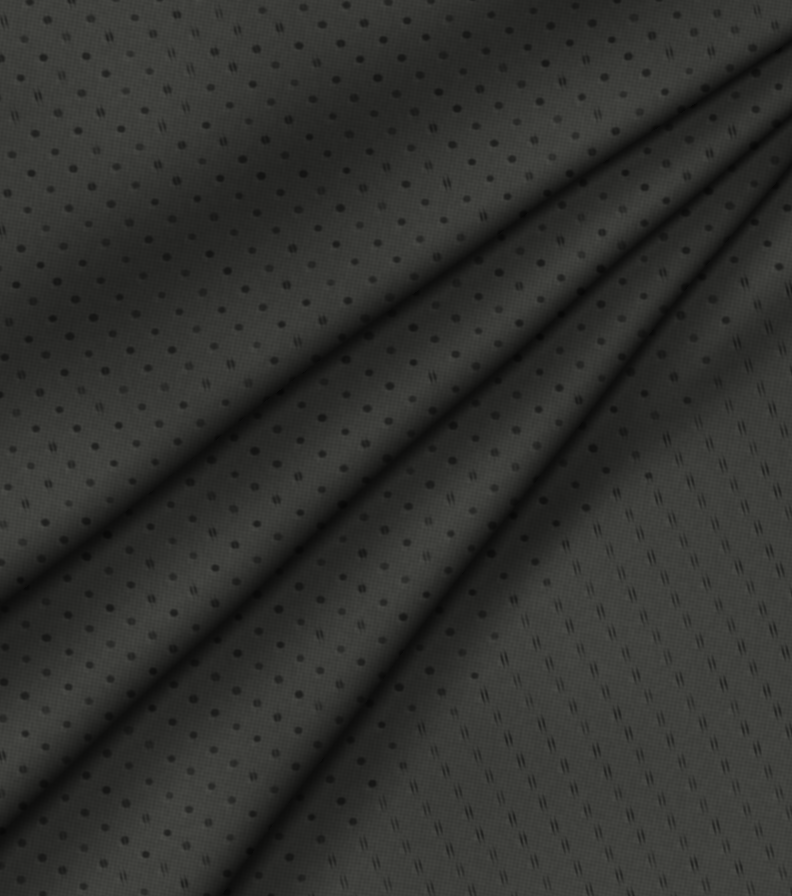
Write a WebGL 1 fragment shader that draws this texture.

```glsl
precision mediump float;
// Dark woven cloth with a slanted lattice of sunken dots, gathered into three diagonal folds.

uniform vec2 u_resolution;

const vec3 SHADOW = vec3(0.040, 0.040, 0.038);
const vec3 CLOTH = vec3(0.250, 0.253, 0.239);

float hash(vec2 p) {
  return fract(sin(dot(p, vec2(12.99, 78.23))) * 4375.85);
}

float noise(vec2 p) {
  vec2 i = floor(p);
  vec2 f = fract(p);
  f = f * f * (3.0 - 2.0 * f);
  float low = mix(hash(i), hash(i + vec2(1.0, 0.0)), f.x);
  float high = mix(hash(i + vec2(0.0, 1.0)), hash(i + vec2(1.0, 1.0)), f.x);
  return mix(low, high, f.y);
}

float cross2(vec2 a, vec2 b) {
  return a.x * b.y - a.y * b.x;
}

float bell(float d, float width) {
  return exp(-d * d / (width * width));
}

// Distance above a crease of height c.x + c.y x + c.z x^2
float creaseDistance(vec2 p, vec3 c) {
  float slope = c.y + 2.0 * c.z * p.x;
  return (p.y - c.x - p.x * (c.y + c.z * p.x)) / sqrt(1.0 + slope * slope);
}

// Rounded ridge above the crease, long cast shadow below it
float foldLight(float d, float ridge, float valley) {
  float t = clamp(d / ridge, 0.0, 1.0);
  float above = 0.08 + 0.92 * t * (2.0 - t);
  float below = 0.08 + 0.47 * smoothstep(0.0, 0.22 * valley, -d)
              + 0.45 * smoothstep(0.25 * valley, valley, -d);
  return d > 0.0 ? above : below;
}

// Soft ellipse mask
float spot(vec2 p, vec2 radius, float blur) {
  float d = (length(p / radius) - 1.0) * min(radius.x, radius.y);
  return 1.0 - smoothstep(-blur, blur, d);
}

// Brightness factor of the dots on a lattice with steps a and b
float dotLattice(vec2 p, vec2 a, vec2 b, float flatness, float blur) {
  vec2 uv = vec2(cross2(p, b), cross2(a, p)) / cross2(a, b);
  vec2 id = floor(uv + 0.5);
  vec2 f = uv - id;
  float seed = hash(id);
  vec2 q = a * f.x + b * f.y;
  q += 0.0025 * (vec2(seed, hash(id + 31.7)) - 0.5);

  // Round pit, or a pair of slanted stitches where the cloth lies flat
  float pit = spot(q, vec2(0.0048, 0.0042) * (0.85 + 0.3 * seed), 1.4 * blur);
  vec2 s = vec2(q.x + 0.25 * q.y, q.y);
  vec2 tick = vec2(0.0013, 0.0062);
  float stitches = max(spot(s - vec2(0.0025, 0.001), tick, blur),
                       spot(s + vec2(0.0025, 0.001), tick, blur));
  float stitched = smoothstep(0.3, 0.7, flatness + 0.5 * (seed - 0.5));
  float mark = mix(pit, stitches, stitched);
  float rim = spot(q + vec2(0.0035, 0.004), vec2(0.0045), 0.002) * (1.0 - mark);
  return 1.0 - (0.28 + 0.22 * hash(id + 7.3)) * mark + 0.08 * rim;
}

// Fine diagonal twill with irregular threads
float weave(vec2 p) {
  float twill = sin(dot(p, vec2(820.0, 640.0))) * sin(dot(p, vec2(-560.0, 880.0)));
  return 1.0 + 0.055 * twill + 0.09 * (noise(p * vec2(300.0, 240.0)) - 0.5);
}

void main() {
  vec2 p = gl_FragCoord.xy / u_resolution.y;
  float blur = max(0.0014, 0.7 / u_resolution.y);

  // Creases bend slightly and close up toward the upper right
  float wobble = 0.008 * (noise(p * 5.0) - 0.5);
  float upper = creaseDistance(p, vec3(0.323, 0.79, -0.08)) + wobble;
  float middle = creaseDistance(p, vec3(0.0625, 1.0, -0.09)) + wobble;
  float lower = creaseDistance(p, vec3(-0.34, 1.42, -0.12)) + wobble;
  float gather = clamp(p.x / 0.88, 0.0, 1.0);
  float ridge = mix(0.065, 0.032, gather);
  float valley = mix(0.14, 0.055, gather);

  float light = foldLight(upper, ridge, valley)
              * foldLight(middle, ridge, valley)
              * foldLight(lower, ridge, valley * 1.1);

  // Broad hollows in the flat panels
  light *= 1.0 - 0.45 * bell((p.y - 0.6 - 0.65 * p.x) / 1.19, 0.085);
  float hollow = bell((p.y + 0.113 - 0.87 * p.x) / 1.33, 0.032);
  light *= 1.0 - 0.36 * hollow * smoothstep(0.4, 0.65, p.x) * step(lower, 0.0);
  light *= 0.88 + 0.16 * noise(p * vec2(6.0, 7.0) + 4.0);

  // Each panel hangs differently, so its lattice is turned or squeezed
  float gathered = step(upper, 0.0);
  float lying = step(lower, 0.0);
  vec2 stepA = mix(vec2(0.0262, 0.0225), vec2(0.0243, 0.0252), gathered);
  vec2 stepB = mix(vec2(0.0205, -0.0195), vec2(0.0235, -0.015), gathered);
  stepA = mix(stepA, vec2(0.0350, 0.0185), lying);
  stepB = mix(stepB, vec2(0.0130, -0.0240), lying);
  float flatness = 0.6 * smoothstep(0.03, 0.15, -lower) + 0.38 * light;
  vec2 cloth = p + 0.012 * vec2(noise(p * 4.0), noise(p * 4.0 + 9.0));

  float surface = dotLattice(cloth, stepA, stepB, flatness, blur) * weave(cloth);
  gl_FragColor = vec4(mix(SHADOW, CLOTH, light) * surface, 1.0);
}
```
